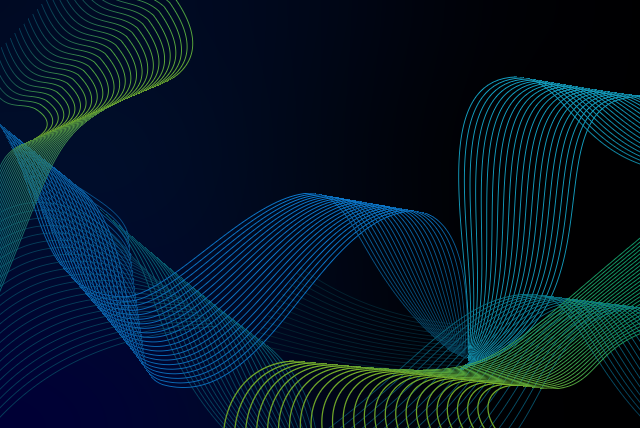
Give the GLSL for this background, as a Shadertoy shader.

```glsl
// Ribbons of fine blue, teal and green curves flowing over a dark navy gradient.

const vec3 OLIVE = vec3(0.47, 0.70, 0.17);
const vec3 GREEN = vec3(0.05, 0.60, 0.42);
const vec3 TEAL  = vec3(0.03, 0.42, 0.48);
const vec3 CYAN  = vec3(0.08, 0.66, 0.80);
const vec3 BLUE  = vec3(0.05, 0.50, 0.85);
const vec3 DIM   = vec3(0.02, 0.25, 0.36);
const vec3 FAINT = vec3(0.01, 0.14, 0.19);

float cross2(vec2 a, vec2 b) { return a.x * b.y - a.y * b.x; }

// Cubic Bezier; the four columns are its control points.
vec2 bezier(mat4x2 c, float s) {
    float r = 1.0 - s;
    return c * vec4(r * r * r, 3.0 * r * r * s, 3.0 * r * s * s, s * s * s);
}

// Draws count + 1 curves blended evenly from edge a to edge b.
// Each ruling through p gives its place along (s) and across (t) the ribbon.
void ribbon(inout vec3 color, vec2 p, float pixel, float count, float width,
            vec3 startColor, vec3 endColor, mat4x2 a, mat4x2 b) {
    // Skip points outside the control hull
    vec2 lo = min(min(min(a[0], a[1]), min(a[2], a[3])), min(min(b[0], b[1]), min(b[2], b[3])));
    vec2 hi = max(max(max(a[0], a[1]), max(a[2], a[3])), max(max(b[0], b[1]), max(b[2], b[3])));
    if (any(lessThan(p, lo - 0.03)) || any(greaterThan(p, hi + 0.03))) return;

    const float STEPS = 44.0;
    float ink = 0.0, along = 0.0;
    vec2 a0 = a[0], b0 = b[0];
    float side0 = cross2(p - a0, b0 - a0);
    for (float i = 1.0; i <= STEPS; i++) {
        vec2 a1 = bezier(a, i / STEPS), b1 = bezier(b, i / STEPS);
        float side1 = cross2(p - a1, b1 - a1);
        if ((side0 < 0.0) != (side1 < 0.0)) {
            float f = side0 / (side0 - side1);
            float s = (i - 1.0 + f) / STEPS;
            vec2 start = bezier(a, s), span = bezier(b, s) - start;
            float t = dot(p - start, span) / dot(span, span);
            float offset = abs(t - clamp(round(t * count), 0.0, count) / count);
            vec2 tangent = normalize(mix(a1 - a0, b1 - b0, t));
            float dist = offset * abs(cross2(span, tangent));
            float line = clamp((0.5 * width - dist) / pixel + 0.5, 0.0, 1.0);
            if (offset * count < 0.6 && line > ink) { ink = line; along = s; }
        }
        a0 = a1; b0 = b1; side0 = side1;
    }
    color = mix(color, mix(startColor, endColor, along), ink);
}

void mainImage(out vec4 fragColor, in vec2 fragCoord) {
    // Canvas space: 7.68 by 5.12 units, y pointing down
    vec2 uv = fragCoord / iResolution.xy;
    vec2 p = vec2(uv.x, 1.0 - uv.y) * vec2(7.68, 5.12);
    float px = 5.12 / iResolution.y;

    // Navy to black, with a violet-blue lower left corner
    vec3 col = mix(vec3(0.0, 0.055, 0.165), vec3(0.0, 0.0, 0.005), smoothstep(0.12, 0.85, uv.x));
    col = mix(col, vec3(0.0, 0.025, 0.12), 0.6 * smoothstep(0.6, 1.0, uv.y) * (1.0 - uv.x));
    col = mix(col, vec3(0.0, 0.0, 0.21), exp(-7.0 * dot(uv, uv)));

    // Faint fans at the left and centre
    ribbon(col, p, px, 22.0, 0.010, DIM, DIM,
        mat4x2(-0.1, 2.6, 0.5, 2.2, 1.2, 2.5, 1.7, 3.2), mat4x2(-0.1, 5.1, 0.6, 4.3, 1.5, 4.0, 2.6, 3.9));
    ribbon(col, p, px, 14.0, 0.010, FAINT, FAINT,
        mat4x2(3.6, 3.2, 4.3, 3.7, 5.0, 3.85, 5.7, 3.9), mat4x2(3.0, 4.1, 3.8, 4.3, 4.6, 4.45, 5.5, 4.45));

    // Teal sheet along the diagonal
    ribbon(col, p, px, 22.0, 0.010, TEAL, DIM,
        mat4x2(1.2, 2.5, 2.0, 3.2, 1.7, 4.1, 2.75, 5.2), mat4x2(2.8, 3.85, 3.4, 4.2, 3.7, 4.6, 3.8, 5.2));

    // Blue band: descent, crossing strands, central hill and its fall
    ribbon(col, p, px, 20.0, 0.010, BLUE * 0.85, BLUE * 0.85,
        mat4x2(-0.1, 1.4, 0.5, 1.9, 0.3, 3.5, 1.45, 3.55), mat4x2(0.9, 2.2, 1.7, 2.8, 1.4, 4.4, 1.95, 4.6));
    ribbon(col, p, px, 16.0, 0.009, BLUE * 0.7, BLUE * 0.7,
        mat4x2(0.0, 1.5, 0.9, 2.4, 1.6, 2.4, 1.55, 3.0), mat4x2(0.5, 2.5, 0.9, 3.4, 1.5, 3.6, 1.75, 4.35));
    ribbon(col, p, px, 20.0, 0.011, BLUE * 0.85, BLUE,
        mat4x2(1.45, 3.55, 2.0, 3.6, 3.0, 2.3, 3.75, 2.31), mat4x2(1.95, 4.6, 3.2, 4.95, 3.8, 2.6, 4.95, 2.52));
    ribbon(col, p, px, 20.0, 0.010, BLUE, DIM,
        mat4x2(3.75, 2.31, 4.3, 2.35, 4.3, 3.3, 5.4, 4.2), mat4x2(4.95, 2.52, 5.5, 2.55, 5.65, 3.3, 5.6, 4.3));

    // Cyan column on the right and its folded crest
    ribbon(col, p, px, 20.0, 0.011, CYAN * 0.85, CYAN,
        mat4x2(5.6, 4.35, 5.75, 3.3, 5.0, 0.95, 6.2, 0.92), mat4x2(5.5, 4.42, 7.6, 3.9, 6.3, 1.25, 7.6, 1.16));
    ribbon(col, p, px, 20.0, 0.011, CYAN, CYAN * 0.8,
        mat4x2(6.2, 0.92, 6.75, 0.92, 6.9, 1.75, 7.8, 2.0), mat4x2(7.6, 1.16, 7.9, 1.13, 8.3, 1.2, 8.8, 1.5));

    // Low teal hill at the lower right
    ribbon(col, p, px, 18.0, 0.010, DIM, TEAL * 1.2,
        mat4x2(3.7, 5.3, 5.0, 4.4, 5.5, 3.5, 6.4, 3.52), mat4x2(5.9, 5.5, 6.6, 4.9, 6.6, 3.7, 7.7, 3.68));
    ribbon(col, p, px, 18.0, 0.010, TEAL * 1.2, DIM,
        mat4x2(6.4, 3.52, 6.9, 3.52, 7.0, 4.3, 7.8, 5.1), mat4x2(7.7, 3.68, 8.2, 3.7, 8.4, 4.2, 8.9, 5.0));

    // Green ribbon: hooks along the bottom, then a sweep to the right
    ribbon(col, p, px, 25.0, 0.015, OLIVE * 0.9, OLIVE,
        mat4x2(2.68, 5.2, 2.72, 4.65, 3.1, 4.3, 3.6, 4.32), mat4x2(6.0, 5.2, 5.7, 4.85, 5.9, 4.55, 6.3, 4.62));
    ribbon(col, p, px, 25.0, 0.011, OLIVE, GREEN,
        mat4x2(3.6, 4.32, 6.1, 4.55, 5.6, 4.55, 7.8, 2.75), mat4x2(6.3, 4.62, 7.2, 4.8, 7.0, 4.2, 7.8, 3.95));

    // Green ribbon at the upper left: wave, hook and trailing fan
    ribbon(col, p, px, 26.0, 0.010, DIM, mix(GREEN, OLIVE, 0.6),
        mat4x2(1.2, -0.7, 1.5, -0.05, 1.8, -0.3, 2.1, -0.02), mat4x2(-0.2, 0.8, 0.0, 1.4, 0.2, 1.2, 0.42, 1.3));
    ribbon(col, p, px, 26.0, 0.011, mix(GREEN, OLIVE, 0.6), OLIVE,
        mat4x2(2.1, -0.02, 2.5, 0.55, 2.3, 0.9, 1.8, 1.06), mat4x2(0.42, 1.3, 0.62, 1.42, 0.6, 1.55, 0.45, 1.64));
    ribbon(col, p, px, 26.0, 0.010, OLIVE, TEAL,
        mat4x2(1.8, 1.06, 0.6, 1.55, 0.75, 1.7, -0.05, 3.6), mat4x2(0.45, 1.64, 0.25, 1.75, 0.05, 1.75, -0.05, 2.15));

    fragColor = vec4(col, 1.0);
}
```
